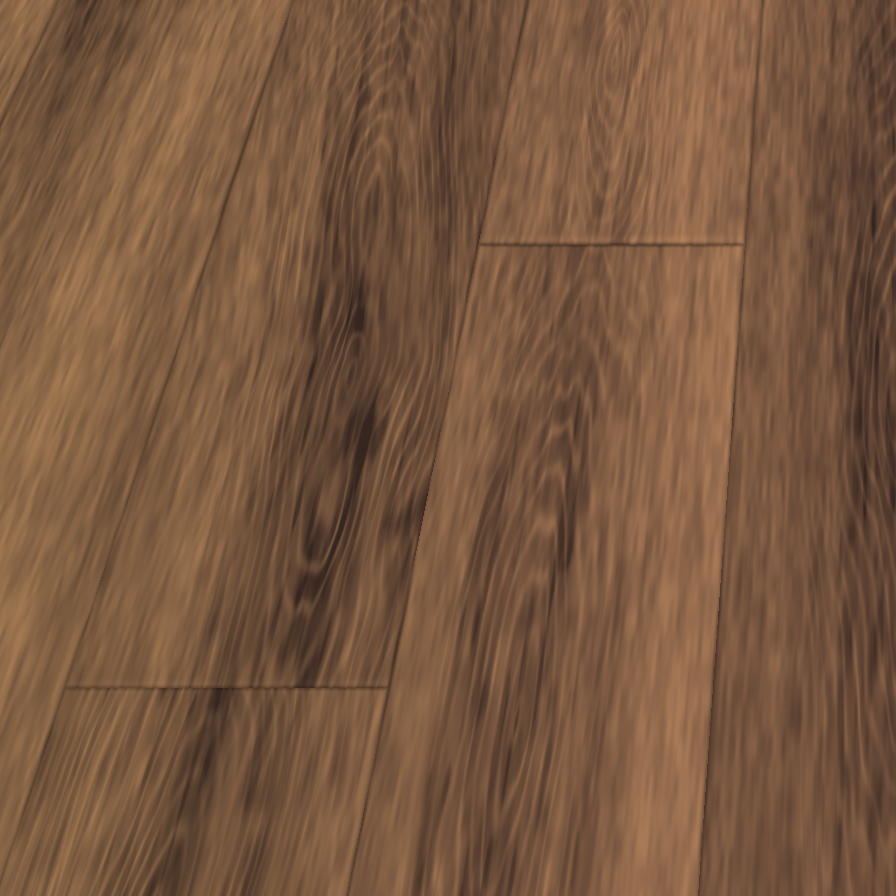
Give the GLSL for this texture, as a Shadertoy shader.

```glsl
// Brown wooden floor boards running away from the viewer, with staggered end joints.
// The canvas is projected to board space; each board then gets a dark heart with
// ring-shaped grain, stretched noise fibres, knots on one board, and faint seams.

#define WIDTH_NEAR 0.392    // board width at the bottom edge
#define WIDTH_FAR 0.262     // board width at the top edge
#define SEAM_NEAR 0.387     // reference seam at the bottom edge
#define SEAM_FAR 0.589      // reference seam at the top edge
#define BOARD_LENGTH 1.5
#define JOINT_START 0.640
#define JOINT_STAGGER 0.472
#define RING_COUNT 20.0     // growth rings per unit of length
#define SEAM_WIDTH 0.0024
#define FIBRE_STRENGTH 1.25
#define BAND_STRENGTH 1.1

const vec3 DARK_WOOD = vec3(0.295, 0.211, 0.165);
const vec3 LIGHT_WOOD = vec3(0.622, 0.455, 0.322);

// Per board: heart across, heart along, heart half width, heart darkness
const vec4 HEART[6] = vec4[6](
    vec4(0.26, 1.25, 0.24, 0.70), vec4(0.44, -0.05, 0.38, 0.46),
    vec4(0.66, 0.48, 0.34, 0.44), vec4(0.42, 0.14, 0.24, 0.46),
    vec4(0.41, 0.90, 0.16, 0.26), vec4(0.58, 0.45, 0.25, 0.46));
const float BASE_TONE[6] = float[6](0.77, 0.67, 0.70, 0.74, 0.74, 0.65);
const float RING_STRENGTH[6] = float[6](0.12, 0.9, 1.0, 1.0, 0.4, 0.9);

float hash(vec2 p) {
    p = fract(p * vec2(0.1031, 0.1137));
    p += dot(p, p.yx + 33.33);
    return fract((p.x + p.y) * p.x * 7.31 + p.y * 13.7);
}

// Smooth value noise, centred on zero
float noise(vec2 p) {
    vec2 i = floor(p), f = fract(p);
    f = f * f * (3.0 - 2.0 * f);
    float low = mix(hash(i), hash(i + vec2(1, 0)), f.x);
    float high = mix(hash(i + vec2(0, 1)), hash(i + vec2(1, 1)), f.x);
    return mix(low, high, f.y) - 0.5;
}

float bump(float x) { return exp(-x * x); }

// Knots strung along a curve near the heart: x = darkness, y = ring distortion
vec2 knots(vec2 q) {
    vec2 sum = vec2(0);
    for (int n = 0; n < 3; n++) {
        float i = float(n);
        vec2 centre = vec2(-0.03 + 0.08 * i + 0.032 * i * i, 0.09 - 0.20 * i + 0.040 * i * i);
        vec2 d = q - centre;
        d.x -= 1.6 * d.y * step(1.5, i);
        sum.x += bump(length(d / vec2(0.045, 0.050 - 0.012 * i)));
        sum.y += bump(length(d / vec2(0.15, 0.09)));
    }
    return sum;
}

// Brightness of the wood: x across the board from 0 to 1, y along it
float woodTone(vec2 p, int board) {
    vec4 heart = HEART[board];
    float seed = float(board) * 17.0;
    float edge = smoothstep(0.14, 0.0, p.x);
    if (board == 2) p.x += 0.40 * max(p.y - 0.5, 0.0);    // leaning grain
    vec2 s = p + vec2(seed, seed * 1.7);

    // Heartwood, wandering slowly along the board
    float sway = 0.020 * sin(p.y * 8.0 + seed) + 0.010 * sin(p.y * 19.0 + seed * 2.0);
    vec2 q = vec2(p.x - heart.x + sway, p.y - heart.y);
    float ragged = noise(s * vec2(9.0, 3.0)) * 0.16 + noise(s * vec2(26.0, 5.0)) * 0.10;
    float core = bump((q.x + ragged) / heart.z) * exp(-2.0 * q.y * q.y);

    // Nested arches of growth rings with jagged tips
    vec2 knot = board == 2 ? knots(q) : vec2(0);
    float radius = length(vec2(q.y, 1.5 * q.x)) + 0.35 * abs(q.x) + 0.13 * knot.y;
    radius += noise(s * vec2(6.0, 6.0)) * 0.11 + noise(s * vec2(34.0, 11.0)) * 0.030;
    float ring = 0.5 + 0.5 * sin(6.2832 * RING_COUNT * radius);
    float rings = (ring * ring * ring - 0.31) * core * (0.9 + 1.3 * noise(s * vec2(7.0, 9.0)));

    // Broad bands, streaks and short fine fibres
    float bands = noise(s * vec2(4.0, 1.4)) * 0.29 + noise(s * vec2(11.0, 2.5)) * 0.21;
    float fibres = noise(s * vec2(28.0, 7.0)) * 0.15 + noise(s * vec2(56.0, 17.0)) * 0.21;
    fibres += noise(s * vec2(80.0, 42.0) + 3.0) * 0.24;
    float pores = smoothstep(0.12, 0.36, noise(s * vec2(52.0, 14.0) + 5.0));
    float pale = bump((q.x + 0.25 + ragged * 0.15) / 0.030) * (0.6 + noise(s * vec2(2.0, 3.0)));

    float tone = BASE_TONE[board] + bands * BAND_STRENGTH + fibres * FIBRE_STRENGTH;
    tone += pale * (board == 3 ? 0.30 : 0.08) - 0.10 * edge;
    tone -= heart.w * core * (0.9 + 0.9 * noise(s * vec2(8.0, 3.0)));
    tone += 0.38 * RING_STRENGTH[board] * rings;
    return tone - pores * (0.07 + 0.18 * core) - 0.30 * knot.x;
}

void mainImage(out vec4 fragColor, in vec2 fragCoord) {
    vec2 uv = fragCoord / iResolution.xy;

    // Perspective: board widths shrink evenly towards the top
    float width = mix(WIDTH_NEAR, WIDTH_FAR, uv.y);
    float across = (uv.x - mix(SEAM_NEAR, SEAM_FAR, uv.y)) / width;
    float along = uv.y * WIDTH_FAR / width;
    float column = floor(across);
    float run = (along - JOINT_START - JOINT_STAGGER * column) / BOARD_LENGTH;
    int board = clamp(int(2.0 * column + floor(run)) + 4, 0, 5);

    // Wood colour, shifting slightly from ochre on the left to rose on the right
    float tone = clamp(woodTone(vec2(across - column, along), board), -0.25, 1.1);
    vec3 color = mix(DARK_WOOD, LIGHT_WOOD, tone);
    color *= mix(vec3(0.995, 1.01, 0.97), vec3(1.005, 0.99, 1.0), smoothstep(0.0, 0.75, uv.x));

    // Soft seams and end joints, measured in canvas units and fading in places
    float side = across - column;
    float seam = min(side, 1.0 - side) * width;
    float stretch = BOARD_LENGTH * width * width / (WIDTH_FAR * WIDTH_NEAR);
    float end = fract(run);
    float joint = min(end, 1.0 - end) * stretch;
    float wear = 0.80 + 0.7 * noise(uv * 7.0 + 2.0);
    float gap = bump(min(seam, joint) / SEAM_WIDTH) * wear;
    float bevel = bump(((1.0 - side) * width - 0.006) / 0.004) + bump((end * stretch - 0.006) / 0.004);
    color *= 1.0 + 0.07 * bevel * wear;
    color *= 1.0 - 0.29 * gap;

    fragColor = vec4(color, 1.0);
}
```
